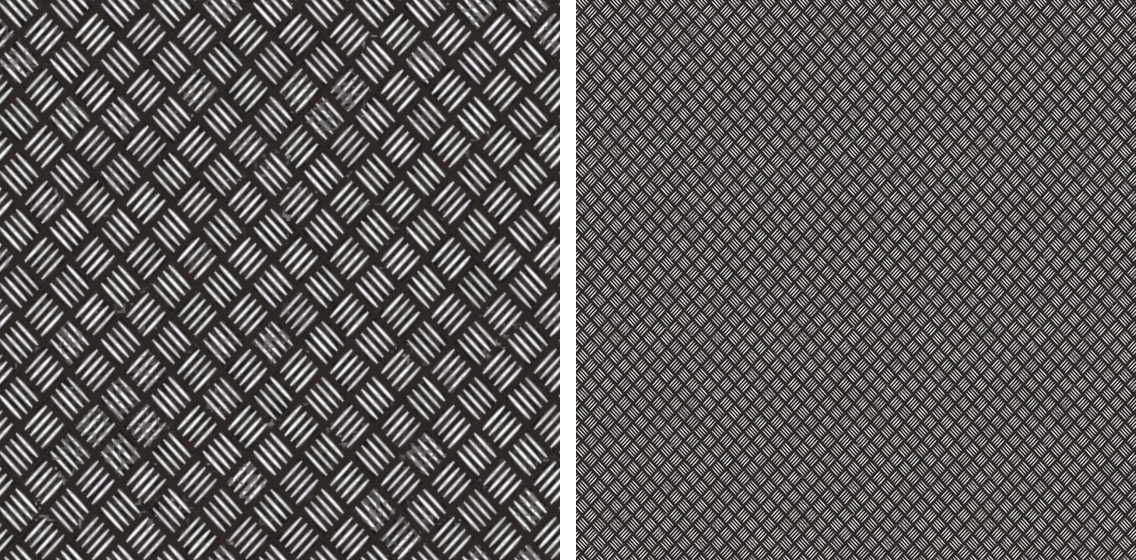
Left: one tile. Right: repeated 3 by 3.
Reproduce this texture procedurally as a Shadertoy shader.

```glsl
const vec2 REPEATS = vec2(11.0, 10.0);
const vec2 PATCH_ORIGIN = vec2(0.87, 0.385);
// Bar sizes are fractions of one repeat
const float BARS = 4.0;
const float BAR_PITCH = 0.152;
const float BAR_HALF_LENGTH = 0.295;
const float BAR_HALF_WIDTH = 0.031;
const float BAR_SOFTNESS = 0.031;
const float PATCH_HALF_SIZE = 0.3;
const vec3 STEEL = vec3(0.18, 0.16, 0.15);
const vec3 SHADOW = vec3(0.12, 0.11, 0.11);
const vec3 POLISH = vec3(0.96, 0.96, 0.97);

float hash(vec2 p) {
    return fract(sin(dot(p, vec2(127.1, 311.7))) * 43758.5453);
}

// Value noise that wraps after a whole number of cells
float wrapNoise(vec2 uv, float cells, float seed) {
    vec2 p = uv * cells;
    vec2 i = floor(p);
    vec2 f = fract(p);
    f = f * f * (3.0 - 2.0 * f);
    vec2 a = mod(i, cells) + seed;
    vec2 b = mod(i + 1.0, cells) + seed;
    return mix(mix(hash(a), hash(vec2(b.x, a.y)), f.x),
               mix(hash(vec2(a.x, b.y)), hash(b), f.x), f.y);
}

// Signed distance to a bar that narrows towards its ends
float taperedBar(vec2 p, float halfLength, float halfWidth) {
    float t = min(abs(p.x) / halfLength, 1.0);
    float side = abs(p.y) - halfWidth * (1.0 - 0.6 * t * t * t);
    return max(side, abs(p.x) - halfLength);
}

// One lattice of barred patches: x = light, y = shadow, z = tint
vec3 barPatches(vec2 uv, vec2 origin, float slope, float grain, float soft) {
    vec2 p = uv * REPEATS - origin + 0.5;
    vec2 id = mod(floor(p), REPEATS) + 17.0 * slope;
    vec2 local = fract(p) - 0.5;
    vec2 along = normalize(vec2(1.0, slope));
    vec2 q = vec2(dot(local, along), dot(local, vec2(-along.y, along.x)));

    float middle = 0.5 * (BARS - 1.0);
    float bar = clamp(floor(q.y / BAR_PITCH + middle + 0.5), 0.0, BARS - 1.0) - middle;
    float vary = hash(id * 1.7 + bar * 5.3);
    vec2 barPoint = vec2(q.x + (vary - 0.5) * 0.03, q.y - bar * BAR_PITCH);
    float d = taperedBar(barPoint, BAR_HALF_LENGTH, BAR_HALF_WIDTH * mix(0.9, 1.1, vary));
    float light = (1.0 - smoothstep(-soft, soft, d)) * mix(0.92, 1.06, vary);

    // Scuffs break the bars and smear grey into the grooves
    float edge = max(abs(q.x), abs(q.y)) - PATCH_HALF_SIZE;
    float inside = 1.0 - smoothstep(-0.02, 0.02, edge);
    float wear = mix(0.2, 0.7, smoothstep(0.72, 1.0, hash(id + 3.1)));
    light = mix(light, 0.3 * inside, wear * smoothstep(0.4, 0.8, grain));

    float shadow = 1.0 - smoothstep(0.0, 0.045, edge);
    return vec3(light, shadow, (hash(id + 8.6) - 0.5) * inside);
}

void mainImage(out vec4 fragColor, in vec2 fragCoord) {
    vec2 uv = fragCoord / iResolution.xy;
    float soft = max(BAR_SOFTNESS, 0.7 * REPEATS.x / iResolution.x);
    float grain = wrapNoise(uv, 160.0, 2.0);

    // Two interleaved lattices with opposite slopes
    vec3 rising = barPatches(uv, PATCH_ORIGIN, 1.0, grain, soft);
    vec3 falling = barPatches(uv, PATCH_ORIGIN + 0.5, -1.0, grain, soft);
    float light = max(rising.x, falling.x);
    float shadow = max(rising.y, falling.y);
    float tint = rising.z + falling.z;

    // Dark plate with faint mottling beside the bars
    float mottle = wrapNoise(uv, 72.0, 31.0);
    vec3 color = mix(STEEL, SHADOW, shadow * smoothstep(0.4, 0.9, mottle));

    // Sparse grey nicks between the patches
    float nickZone = smoothstep(0.7, 0.95, wrapNoise(uv, 29.0, 53.0));
    float nick = nickZone * smoothstep(0.6, 0.95, wrapNoise(uv, 140.0, 71.0));
    light = max(light, 0.4 * nick);

    vec3 metal = POLISH + tint * vec3(0.02, -0.03, 0.03);
    color = mix(color, metal, clamp(light, 0.0, 1.0));
    fragColor = vec4(color, 1.0);
}
```
